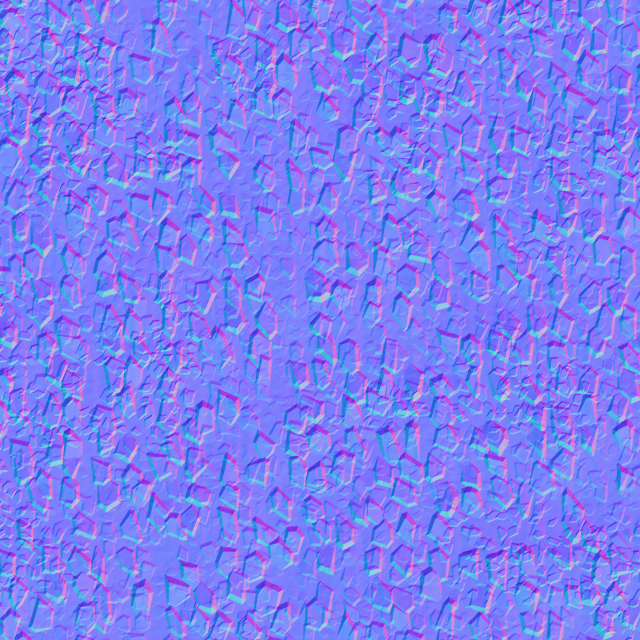
Write a WebGL 2 fragment shader that draws this texture map.

```glsl
#version 300 es
precision highp float;

uniform vec2 u_resolution;
out vec4 fragColor;

vec2 hash2(vec2 p) {
    vec3 q = fract(p.xyx * vec3(0.1031, 0.1030, 0.0973));
    q += dot(q, q.yzx + 33.33);
    return fract((q.xx + q.yz) * q.zy);
}

float noise(vec2 p) {
    vec2 cell = floor(p);
    vec2 f = fract(p);
    f = f * f * (3.0 - 2.0 * f);
    float low = mix(hash2(cell).x, hash2(cell + vec2(1, 0)).x, f.x);
    float high = mix(hash2(cell + vec2(0, 1)).x, hash2(cell + 1.0).x, f.x);
    return mix(low, high, f.y);
}

// Signed distance to an irregular six-sided shard with steep diagonal ends
float shardDistance(vec2 q, vec2 seed) {
    float d = length(q) - 0.6;
    for (int i = 0; i < 6; i++) {
        vec2 rnd = hash2(seed + float(i) * 19.7);
        float angle = float(i) * 1.0472 + (rnd.x - 0.5) * 0.65;
        float reach = mix(0.22, 0.43, rnd.y) + (i == 2 || i == 5 ? 0.08 : 0.0);
        d = max(d, dot(q, vec2(cos(angle), sin(angle))) - reach);
    }
    return d;
}

// Height of one scattered layer of tilted shards, in canvas units
float shardLayer(vec2 p, float count, float density, float spin, float seed) {
    p = p * count + seed;
    vec2 base = floor(p);
    float height = 0.0;
    for (int y = -1; y <= 1; y++) {
        for (int x = -1; x <= 1; x++) {
            vec2 id = base + vec2(x, y);
            vec2 place = hash2(id + 7.3);
            vec2 kind = hash2(id + 51.9);
            vec2 q = p - id - 0.5 - (place - 0.5) * 0.7;
            float turn = (kind.y - 0.5) * spin;
            q = mat2(cos(turn), sin(turn), -sin(turn), cos(turn)) * q;
            q.y *= 0.72;
            if (kind.x > density || dot(q, q) > 0.36) continue;
            vec2 tilt = (hash2(id + 83.1) - 0.5) * vec2(0.3, 0.5);
            float top = 0.085 + dot(tilt, q);
            float bevel = -shardDistance(q, id + 120.0) * 1.05;
            height = max(height, min(bevel, top));
        }
    }
    return height / count;
}

float surface(vec2 p) {
    float clusters = smoothstep(0.4, 0.7, noise(p * 8.0 + 4.0));
    float h = shardLayer(p, 21.0, 0.85, 0.45, 11.0);
    h += 0.55 * shardLayer(p, 31.0, 0.75, 0.9, 47.4);
    h += (0.3 + 0.6 * clusters) * shardLayer(p, 52.0, 0.7, 6.2832, 90.7);

    // Broad swells, upright streaks and fine grit
    h += 0.006 * noise(p * 9.0);
    h += 0.0009 * noise(p * vec2(90.0, 7.0) + 30.0);
    h += 0.0004 * noise(p * 130.0);
    return h;
}

void main() {
    vec2 p = gl_FragCoord.xy / u_resolution;
    float e = 0.0012;
    vec2 slope = vec2(
        surface(p + vec2(e, 0)) - surface(p - vec2(e, 0)),
        surface(p + vec2(0, e)) - surface(p - vec2(0, e))) / (2.0 * e);

    // Tangent-space normal with the green axis pointing down
    vec3 normal = normalize(vec3(-slope.x, slope.y, 1.0));
    fragColor = vec4(normal * 0.5 + vec3(0.49, 0.5, 0.49), 1.0);
}
```
